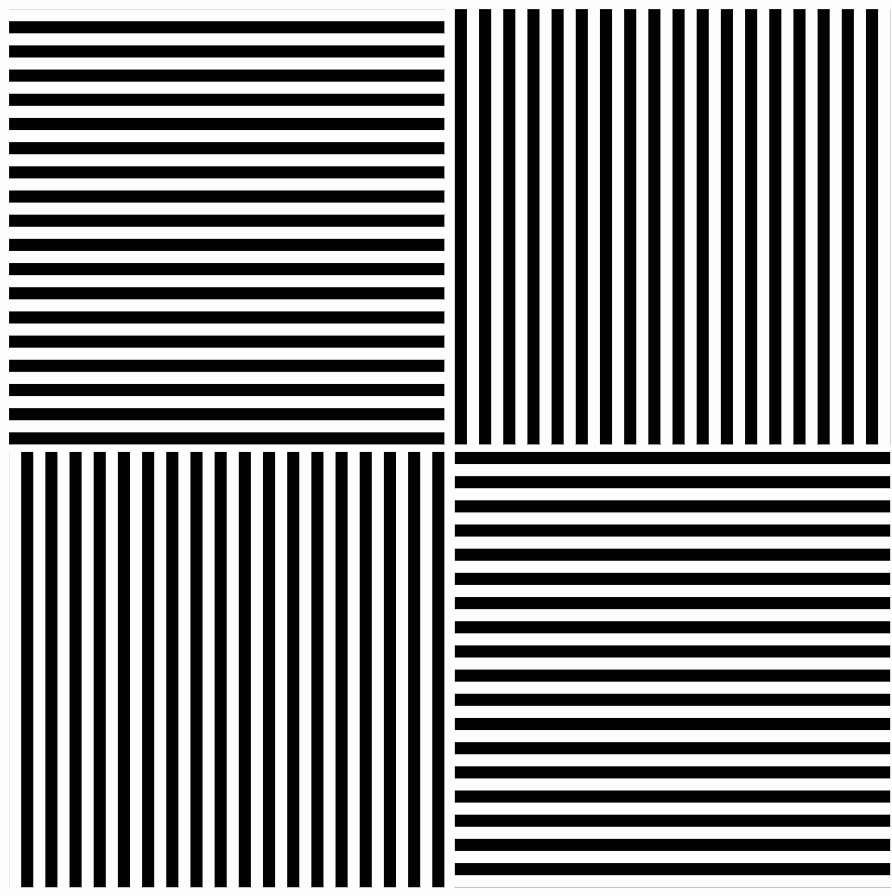
Give the GLSL for this pattern, as a Shadertoy shader.

```glsl
// Four square blocks of black bars on white, laid out as a two by two basket weave.
// Each block is mirrored about the centre gap, so one stripe distance serves all
// four; the sign of the quadrant decides whether bars run across or down.

#define CENTRE vec2(0.5018, 0.4998)     // middle of the gap, in canvas heights
#define HALF_GAP vec2(0.00586, 0.0042)  // half the white gap between blocks
#define BARS 18.0                       // bars per block
#define PERIOD 0.02699                  // one bar plus one space
#define BAR_SHARE 0.5                   // part of the period that is black
#define INK vec3(0.008)
#define PAPER vec3(0.992)

// Signed distance to repeated bars, the first one starting at d = 0
float barDistance(float d) {
    float halfBar = 0.5 * BAR_SHARE * PERIOD;
    float fromMiddle = mod(d - halfBar + 0.5 * PERIOD, PERIOD) - 0.5 * PERIOD;
    return abs(fromMiddle) - halfBar;
}

// Signed distance to a square block with one corner at the origin
float blockDistance(vec2 p) {
    vec2 edge = abs(p - 0.5 * BARS * PERIOD) - 0.5 * BARS * PERIOD;
    return max(edge.x, edge.y);
}

void mainImage(out vec4 fragColor, in vec2 fragCoord) {
    float pixel = 1.0 / iResolution.y;
    vec2 p = fragCoord * pixel - CENTRE;

    // Fold all four blocks onto one, measured outward from the inner corner
    vec2 folded = abs(p) - HALF_GAP;
    bool barsRunAcross = p.x * p.y < 0.0;
    float along = barsRunAcross ? folded.y : folded.x;

    // Clip the bars to the block and smooth over one pixel
    float shape = max(barDistance(along), blockDistance(folded));
    float coverage = clamp(0.5 - shape / pixel, 0.0, 1.0);

    fragColor = vec4(mix(PAPER, INK, coverage), 1.0);
}
```
